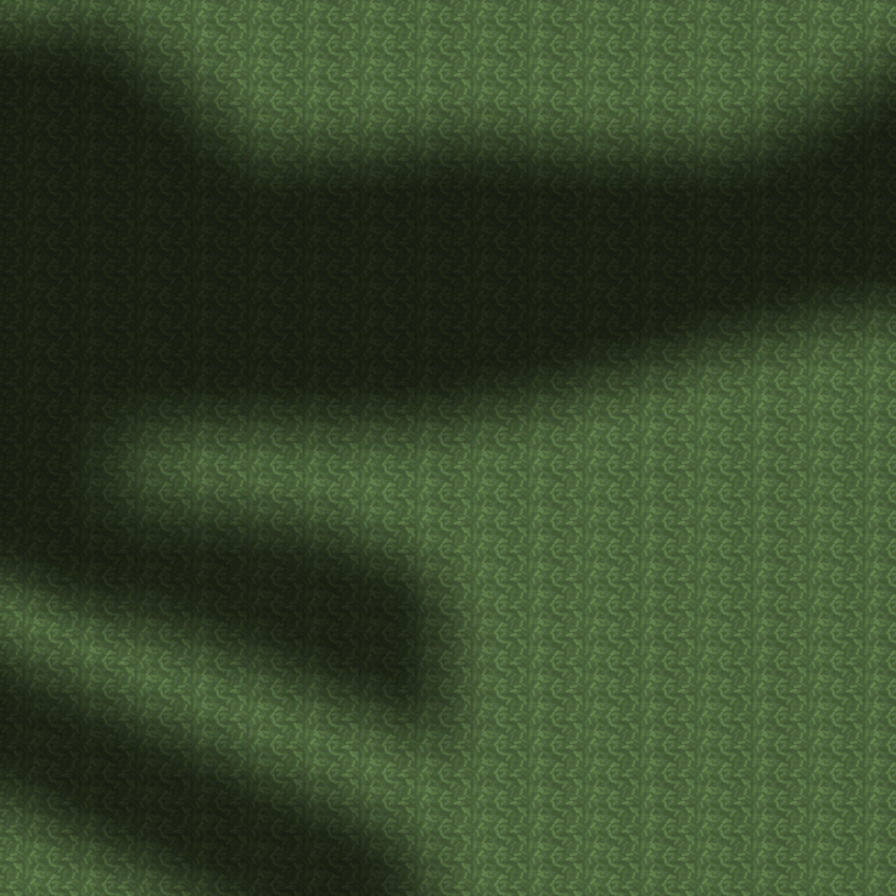
Write a three.js fragment shader that draws this texture.

```glsl
// Mossy green ground with a fine repeating leaf weave, crossed by broad soft shadows.
#define LIT vec3(0.318, 0.418, 0.25)
#define SHADE vec3(0.107, 0.136, 0.079)
#define SOFTNESS 0.062
#define TILES vec2(16.0, 32.0)
#define CELLS vec2(10.0, 5.0)
#define BLADE_LENGTH 0.4
#define BLADE_WIDTH 0.48
#define BASE_TONE 0.79
#define MOTTLE 0.18
#define BLADE_GLOW 0.33
#define ARM_DEPTH 0.95

varying vec2 vUv;

float hash(vec2 p) {
  return fract(sin(dot(p, vec2(127.1, 311.7))) * 43758.5453);
}

// Random value per cell, repeating with every tile
float cellHash(vec2 cell, float seed) {
  return hash(mod(cell, CELLS) + seed);
}

float tileNoise(vec2 p) {
  vec2 i = floor(p);
  vec2 f = fract(p);
  f = f * f * (3.0 - 2.0 * f);
  float low = mix(cellHash(i, 3.0), cellHash(i + vec2(1.0, 0.0), 3.0), f.x);
  float high = mix(cellHash(i + vec2(0.0, 1.0), 3.0), cellHash(i + 1.0, 3.0), f.x);
  return mix(low, high, f.y);
}

// Blade strength spread evenly along each row, so that no row stands out
float bladeStrength(vec2 cell) {
  vec2 c = mod(cell, CELLS);
  return fract(hash(vec2(51.0, c.y)) + 0.7 * c.x);
}

// Short strokes in all directions, one per cell
float blades(vec2 p) {
  vec2 home = floor(p);
  float glow = 0.0;
  for (int j = -1; j <= 1; j++) {
    for (int i = -1; i <= 1; i++) {
      vec2 cell = home + vec2(float(i), float(j));
      vec2 jitter = vec2(cellHash(cell, 11.0), cellHash(cell, 23.0));
      float angle = 3.14159 * cellHash(cell, 37.0);
      vec2 along = vec2(cos(angle), sin(angle));
      vec2 q = p - cell - 0.1 - 0.8 * jitter;
      q -= along * clamp(dot(q, along), -BLADE_LENGTH, BLADE_LENGTH);
      float stroke = 1.0 - smoothstep(0.05, BLADE_WIDTH, length(q));
      glow = max(glow, stroke * bladeStrength(cell));
    }
  }
  return glow;
}

// Soft step down across an edge
float below(float edge, float y, float blur) {
  return smoothstep(edge - blur, edge + blur, y);
}

float band(float top, float bottom, float y) {
  return below(top, y, SOFTNESS) * (1.0 - below(bottom, y, SOFTNESS));
}

// Combined shadow, with y measured downward from the top
float shadow(float x, float y) {
  // Wide upper band, blurred more where its top edge is steep
  float top = mix(0.024, 0.167, smoothstep(0.09, 0.32, x));
  top -= 0.11 * smoothstep(0.78, 1.08, x);
  top -= 0.012 * exp(-pow((x - 0.52) / 0.09, 2.0));
  float steep = exp(-pow((x - 0.2) / 0.09, 2.0)) + 0.5 * smoothstep(0.78, 0.9, x);
  float bottom = 0.479 - 0.13 * smoothstep(0.4, 1.05, x);
  float upper = below(top, y, SOFTNESS + 0.03 * steep);
  upper *= 1.0 - below(bottom, y, SOFTNESS);

  // Slanted middle arm and the column joining it to the upper band
  float bend = max(x - 0.2, 0.0);
  float armBottom = 0.63 + 0.4 * x;
  float arm = ARM_DEPTH * band(0.567 + 0.9 * bend * bend, armBottom, y);
  arm *= 1.0 - smoothstep(0.43, 0.565, x);
  float column = band(0.3, armBottom, y) * (1.0 - smoothstep(0.05, 0.24, x));

  // Lower slanted arm
  float lower = ARM_DEPTH * band(0.725 + 0.46 * x, 0.893 + 0.5 * x, y);
  lower *= 1.0 - smoothstep(0.4, 0.55, x);

  float light = (1.0 - upper) * (1.0 - arm) * (1.0 - column) * (1.0 - lower);
  return 1.0 - light;
}

void main() {
  vec2 weave = vUv * TILES * CELLS;
  // Upright streaks blended with fine mottling
  float streaks = tileNoise(vec2(weave.x * 0.5, 0.0));
  float mottle = mix(tileNoise(weave), streaks, 0.35);
  float tone = BASE_TONE + MOTTLE * mottle + BLADE_GLOW * blades(weave);
  vec3 ground = mix(LIT, SHADE, shadow(vUv.x, 1.0 - vUv.y));
  gl_FragColor = vec4(ground * tone, 1.0);
}
```
